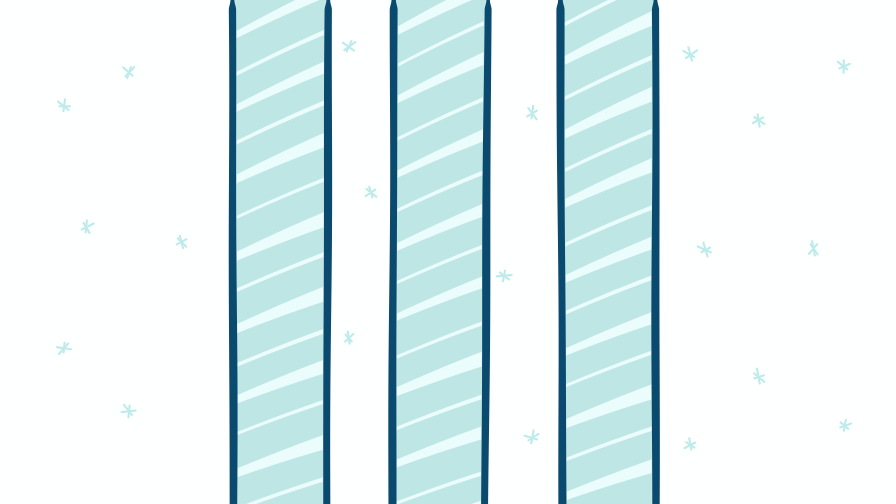
Write a Shadertoy shader that draws this pattern.

```glsl
// Three hand-inked icy columns with diagonal glints, among scattered snow stars.

const vec3 PAPER = vec3(0.995, 1.0, 1.0);
const vec3 ICE   = vec3(0.745, 0.902, 0.894);
const vec3 GLINT = vec3(0.92, 0.99, 0.99);
const vec3 INK   = vec3(0.04, 0.29, 0.43);
const vec3 SNOW  = vec3(0.74, 0.92, 0.92);
const float PI = 3.14159;

float hash(vec2 p) {
    return fract(sin(dot(p, vec2(127.1, 311.7))) * 4375.85);
}

float coverage(float dist, float pixel) {
    return clamp(0.5 - dist / pixel, 0.0, 1.0);
}

float segmentDistance(vec2 p, vec2 a, vec2 b) {
    vec2 ab = b - a;
    return length(p - a - ab * clamp(dot(p - a, ab) / dot(ab, ab), 0.0, 1.0));
}

// Three crossed strokes with uneven arms.
float starDistance(vec2 p, float seed) {
    float dist = 1.0;
    for (int i = 0; i < 3; i++) {
        float k = float(i);
        float angle = k * PI / 3.0 + 0.9 * hash(vec2(seed, k));
        vec2 dir = vec2(cos(angle), sin(angle));
        float back = mix(0.008, 0.015, hash(vec2(k, seed + 3.0)));
        float ahead = mix(0.009, 0.017, hash(vec2(k, seed + 7.0)));
        dist = min(dist, segmentDistance(p, -back * dir, ahead * dir));
    }
    return dist - 0.0021;
}

// Alternating broad and fine bands that climb and widen; across runs 0 to 1.
float glintDistance(float across, float y, float phase, float seed) {
    const float spacing = 0.072;
    float rise = mix(0.062, 0.092, y) * across * (1.12 - 0.12 * across);
    float offset = y - rise - phase;
    float band = round(offset / spacing);
    float jitter = 0.010 * (hash(vec2(band, seed)) - 0.5);
    float broad = 1.0 - mod(abs(band), 2.0);
    float halfWidth = mix(mix(0.0035, 0.0045, across), mix(0.008, 0.0135, across), broad);
    halfWidth *= mix(0.85, 1.1, hash(vec2(band, seed + 5.0)));
    return (abs(offset - band * spacing - jitter) - halfWidth) * 0.92;
}

// Ink line with a slight wobble and a tapered top.
float railDistance(vec2 p, float x, float seed) {
    float wobble = 0.0006 * sin(9.0 * p.y + seed * 2.3);
    float taper = 0.0035 * smoothstep(0.98, 1.0, p.y);
    float halfWidth = 0.0075 + 0.0006 * sin(6.0 * p.y + seed) - taper;
    return abs(p.x - x - wobble) - halfWidth;
}

// shape = left edge, right edge, glint phase; lean = drift of each edge with height
vec3 paintColumn(vec3 color, vec2 p, vec3 shape, vec2 lean, float seed, float pixel) {
    vec2 edges = shape.xy + lean * (p.y - 0.5);
    float across = (p.x - edges.x) / (edges.y - edges.x);
    float body = max(edges.x - p.x, p.x - edges.y);
    float glint = max(glintDistance(clamp(across, 0.0, 1.0), p.y, shape.z, seed),
                      body + 0.008);
    color = mix(color, ICE, coverage(body, pixel));
    color = mix(color, GLINT, coverage(glint, pixel));
    float rails = min(railDistance(p, edges.x, seed), railDistance(p, edges.y, seed + 4.0));
    return mix(color, INK, coverage(rails, pixel));
}

// strip = base x, sideways bulge of the middle star, top y, step down
vec3 paintStars(vec3 color, vec2 p, vec4 strip, float seed, float pixel) {
    for (int i = 0; i < 3; i++) {
        float k = float(i);
        vec2 center = vec2(strip.x + strip.y * mod(k, 2.0), strip.z - strip.w * k);
        float dist = starDistance(p - center, seed * 3.0 + k);
        color = mix(color, SNOW, coverage(dist, pixel));
    }
    return color;
}

void mainImage(out vec4 fragColor, in vec2 fragCoord) {
    float pixel = 1.0 / iResolution.y;
    vec2 p = fragCoord * pixel;
    vec3 color = PAPER;

    // Loose vertical strips of stars
    vec4 strips[7] = vec4[7](
        vec4(0.127,  0.044, 0.789, 0.240), vec4(0.256, 0.104, 0.856, 0.336),
        vec4(0.692,  0.044, 0.907, 0.289), vec4(1.056, -0.056, 0.775, 0.322),
        vec4(1.370,  0.030, 0.891, 0.387), vec4(1.505, 0.109, 0.762, 0.255),
        vec4(1.674,  0.002, 0.868, 0.713));
    for (int i = 0; i < 7; i++)
        color = paintStars(color, p, strips[i], float(i), pixel);

    // Columns, each drawn slightly askew
    vec3 shapes[3] = vec3[3](vec3(0.462, 0.650, 0.493),
                             vec3(0.780, 0.965, 0.507),
                             vec3(1.114, 1.301, 0.444));
    vec2 leans[3] = vec2[3](vec2(-0.0023, 0.0035), vec2(0.0035, 0.006), vec2(-0.005, 0.0));
    for (int i = 0; i < 3; i++)
        color = paintColumn(color, p, shapes[i], leans[i], float(i), pixel);

    fragColor = vec4(color, 1.0);
}
```
